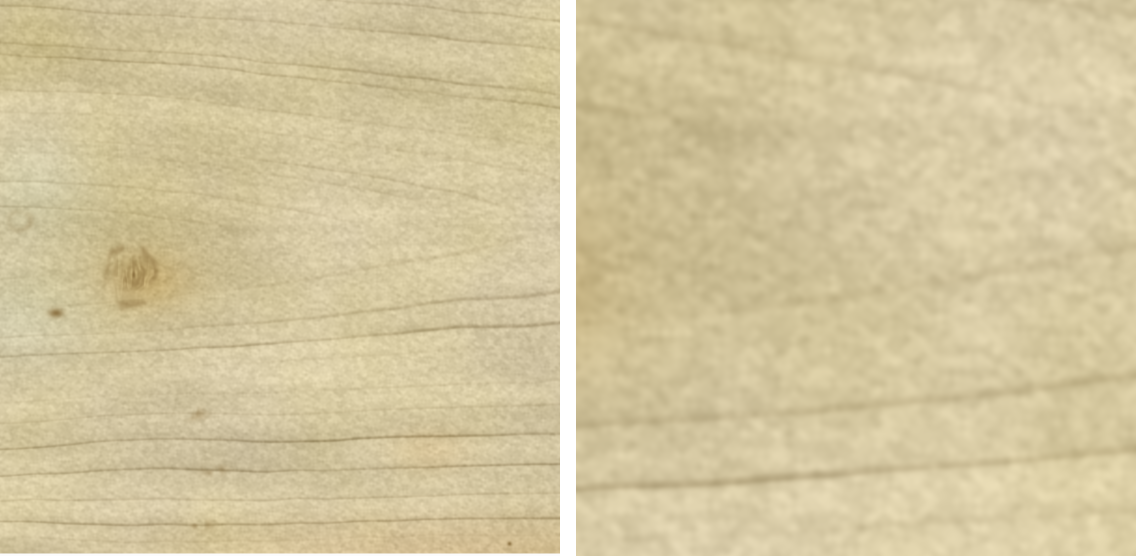
Left, the full canvas; right, a detail of the centre.
Write a Shadertoy shader that draws this texture.

```glsl
// Pale sawn board: growth lines bend round a small knot and close to a point
// on the right. One warped coordinate carries lines and bands; value noise
// adds the fine speckle and soft stains, and gaussian spots make the knots.

const vec3 WOOD = vec3(0.833, 0.782, 0.629);
const vec3 LINE_SHADE = vec3(0.150, 0.160, 0.165);
const vec3 OLIVE_SHADE = vec3(0.075, 0.080, 0.125);
const vec3 WARM_SHADE = vec3(0.015, 0.050, 0.085);
const vec3 KNOT_BROWN = vec3(0.52, 0.41, 0.22);
const vec3 EDGE_WHITE = vec3(0.99);
const vec2 KNOT = vec2(0.233, 0.505);
const vec2 PIN_KNOT = vec2(0.100, 0.437);
const vec2 PALE_KNOT = vec2(0.035, 0.603);
const float AXIS = 0.55;          // height of the line the grain closes on
const float AXIS_TILT = 0.05;
const float LINE_COUNT = 23.0;    // growth lines per canvas height
const float LINE_WIDTH = 0.0024;
const float SPECKLE = 0.068;
const float BANDS = 0.120;
const float STAINS = 0.085;
const float EDGE = 0.005;         // bare strip under the board

float hash(vec2 p) {
    vec3 q = fract(vec3(p.xyx) * 0.1031);
    q += dot(q, q.yzx + 33.33);
    return fract((q.x + q.y) * q.z);
}

float noise(vec2 p) {
    vec2 i = floor(p), f = fract(p);
    f = f * f * (3.0 - 2.0 * f);
    return mix(mix(hash(i), hash(i + vec2(1, 0)), f.x),
               mix(hash(i + vec2(0, 1)), hash(i + vec2(1, 1)), f.x), f.y);
}

float fbm(vec2 p) {
    float sum = 0.0, amp = 0.55;
    for (int i = 0; i < 3; i++) {
        sum += amp * noise(p);
        p = p * 2.03 + 17.3;
        amp *= 0.5;
    }
    return sum;
}

float spot(vec2 p, vec2 centre, vec2 radius) {
    vec2 d = (p - centre) / radius;
    return exp(-dot(d, d));
}

float axisDistance(vec2 p) {
    return p.y - AXIS - AXIS_TILT * p.x;
}

// Coordinate that is constant along the grain; soft blends the two sides
float grainCoord(vec2 p, float soft) {
    float d = axisDistance(p);
    float fall = 0.070 + 0.085 * exp(-abs(d) / 0.15);
    float rise = 0.155 * exp(-abs(d) / 0.20);
    float bend = mix(-rise, fall, smoothstep(-soft, soft, d));
    float wobble = 0.016 * (noise(p * vec2(4.0, 5.0)) - 0.5)
                 + 0.004 * (noise(p * vec2(17.0, 9.0)) - 0.5);
    return p.y + bend * pow(max(p.x, 0.0), 1.25) + wobble;
}

// Thin dark lines, each with a soft shadow on its upper side
float growthLines(vec2 p, float v) {
    float shade = 0.0;
    for (float k = 0.0; k < LINE_COUNT + 3.0; k++) {
        float level = (k + 0.15 + 0.7 * hash(vec2(k, 3.0))) / LINE_COUNT;
        float strength = mix(0.18, 1.0, pow(hash(vec2(k, 8.0)), 1.6));
        strength *= 0.35 + 0.9 * noise(vec2(p.x * 5.0, k * 7.1));
        float d = v - level;
        float core = exp(-min(d * d / (LINE_WIDTH * LINE_WIDTH), 40.0));
        float above = max(d, 0.0);
        float shadow = exp(-above / 0.010) * smoothstep(0.0, 0.003, above);
        shade += strength * (core + 0.32 * shadow);
    }
    float d = axisDistance(p);
    float seam = smoothstep(0.010, 0.045, abs(d));
    float quiet = spot(p, vec2(0.25, 0.53), vec2(0.28, 0.15));
    return shade * seam * (1.0 - 0.92 * quiet);
}

// Upright cracks in a brown core, with a broken rim
float knotMask(vec2 p) {
    vec2 q = p - KNOT + 0.016 * (vec2(noise(p * 55.0), noise(p * 55.0 + 40.0)) - 0.5);
    float r = length(q * vec2(1.0, 0.85));
    float rings = 0.5 + 0.5 * cos(length(q * vec2(1.5, 0.6)) * 430.0);
    float cracks = smoothstep(0.4, 0.75, noise(p * vec2(130.0, 45.0)));
    float core = exp(-pow(r / 0.027, 2.0)) * (0.15 + 0.3 * rings + 0.45 * cracks);
    float rimOffset = (r - 0.042) / 0.008;
    float rim = exp(-rimOffset * rimOffset) * smoothstep(0.4, 0.8, noise(p * 38.0));
    return core + 0.4 * rim;
}

void mainImage(out vec4 fragColor, in vec2 fragCoord) {
    vec2 p = fragCoord / iResolution.xy;

    // Speckle, bands along the grain and broad stains
    float tone = SPECKLE * (noise(vec2(p.x + 0.3 * p.y, p.y) * vec2(115.0, 160.0)) - 0.5);
    tone += 0.7 * SPECKLE * (noise(vec2(p.x - p.y, p.x + p.y) * 150.0) - 0.5);
    tone += BANDS * (fbm(vec2(p.x * 2.5, grainCoord(p, 0.10) * 22.0)) - 0.48);
    tone += STAINS * (fbm(p * vec2(4.0, 6.0) + 9.0) - 0.48);
    vec3 color = WOOD + tone;
    color.b += 0.08 * (fbm(p * 5.0 + 31.0) - 0.48);

    // Olive halo, dull top corner, pale left side and warm lower edge
    float halo = spot(p, vec2(0.32, 0.59), vec2(0.19, 0.13));
    halo += 0.8 * spot(p, vec2(0.05, 0.92), vec2(0.30, 0.07));
    color -= 0.85 * OLIVE_SHADE * halo;
    float pale = spot(p, vec2(0.06, 0.66), vec2(0.10, 0.10))
               + spot(p, vec2(0.03, 0.43), vec2(0.12, 0.09));
    color += vec3(0.015, 0.040, 0.055) * pale;
    color -= WARM_SHADE * (spot(p, vec2(0.85, 0.0), vec2(0.5, 0.07))
           + 0.7 * spot(p, vec2(0.77, 0.19), vec2(0.07, 0.04)));
    color -= LINE_SHADE * growthLines(p, grainCoord(p, 0.010));

    // Knots, then small flecks scattered up the lower half
    color -= 1.2 * WARM_SHADE * spot(p, KNOT + vec2(0.03, -0.01), vec2(0.08, 0.055));
    float brown = knotMask(p) + 0.85 * spot(p, PIN_KNOT, vec2(0.013, 0.008));
    float ring = (length((p - PALE_KNOT) * vec2(1.0, 1.2)) - 0.02) / 0.007;
    brown += 0.35 * exp(-ring * ring) * noise(p * 45.0);
    for (float i = 0.0; i < 3.0; i++) {
        vec2 centre = vec2(0.33 + 0.1 * hash(vec2(i, 5.0)), 0.055 + 0.1 * i);
        float ragged = smoothstep(0.25, 0.75, noise(p * 75.0 + i));
        brown += 0.5 * ragged * spot(p, centre, vec2(0.022, 0.010));
    }
    brown += 0.8 * spot(p, vec2(0.91, 0.022), vec2(0.004));
    color = mix(color, KNOT_BROWN, clamp(brown, 0.0, 0.9));

    color = mix(EDGE_WHITE, color, smoothstep(EDGE - 0.002, EDGE + 0.001, p.y));
    fragColor = vec4(clamp(color, 0.0, 1.0), 1.0);
}
```
